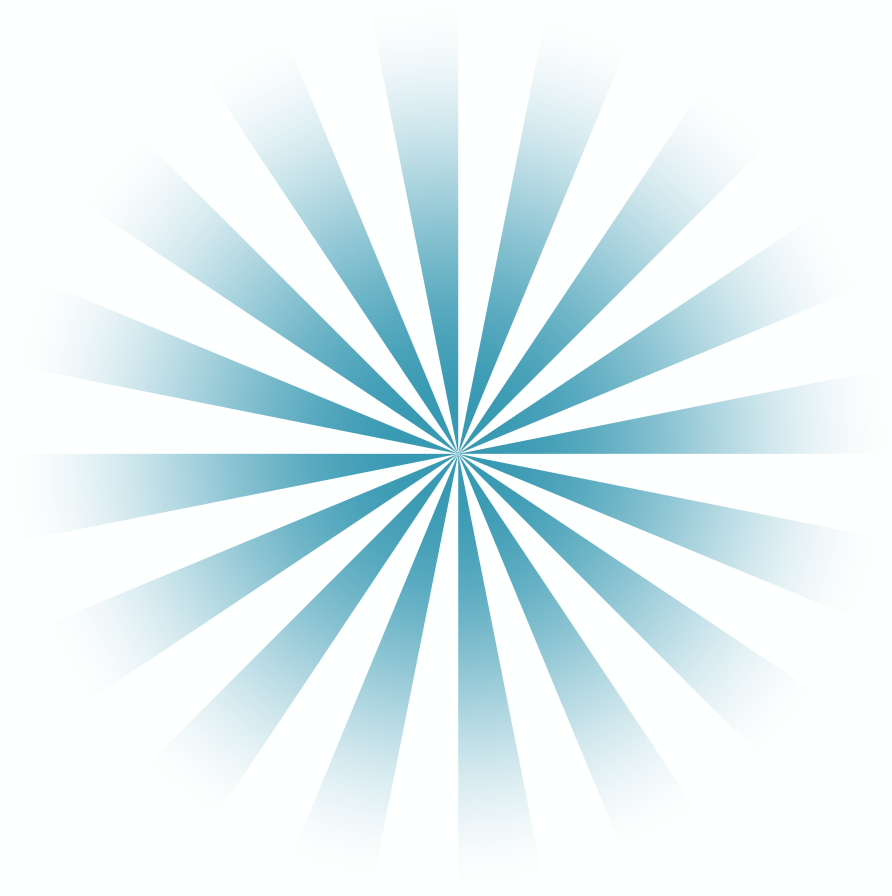
A Shadertoy shader for this background:

```glsl
// A sunburst of evenly spaced teal rays on white, dissolving towards the border.
// A sine of the polar angle gives the distance to the ray edges, and a
// radial smoothstep fades the ray colour out.

#define RAY_COUNT 16.0
#define BURST_CENTER vec2(0.5137, 0.4935)
#define FADE_CENTER vec2(0.504, 0.502)
#define FADE_START 0.03
#define FADE_END 0.51
#define RAY_COLOR vec3(0.22, 0.60, 0.70)
#define PAPER_COLOR vec3(0.998, 1.0, 1.0)

// Coverage of the rays: 1 inside, 0 in the gaps, with edges one pixel wide.
float rayCoverage(vec2 p, float pixel)
{
    float angle = atan(p.y, p.x);
    float edgeDistance = length(p) * sin(RAY_COUNT * angle) / RAY_COUNT;
    return clamp(0.5 + edgeDistance / pixel, 0.0, 1.0);
}

void mainImage(out vec4 fragColor, in vec2 fragCoord)
{
    // Canvas units: height is 1, width is the aspect ratio
    float pixel = 1.0 / iResolution.y;
    vec2 uv = fragCoord * pixel;
    vec2 canvas = vec2(iResolution.x * pixel, 1.0);

    // Rays around the burst centre
    float rays = rayCoverage(uv - BURST_CENTER * canvas, pixel);

    // Radial fade into the paper
    float radius = length(uv - FADE_CENTER * canvas);
    float strength = 1.0 - smoothstep(FADE_START, FADE_END, radius);

    fragColor = vec4(mix(PAPER_COLOR, RAY_COLOR, rays * strength), 1.0);
}
```
